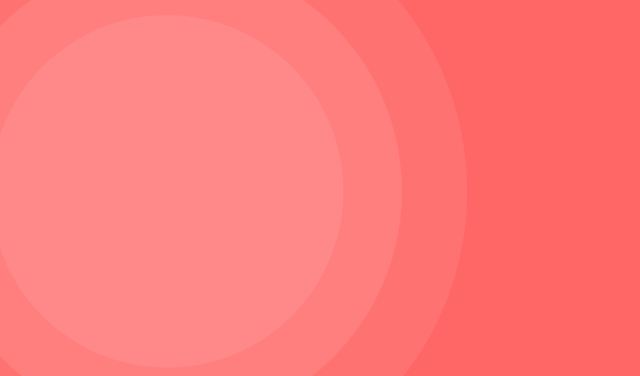
Reproduce this background procedurally as a WebGL 1 fragment shader.

```glsl
precision highp float;
// Three concentric translucent white discs over a flat coral background.

uniform vec2 u_resolution;

// Lengths are fractions of the canvas height.
#define CORAL vec3(1.0, 0.4, 0.4)
#define DISC_CENTER vec2(0.4444, 0.4911)
#define DISC_COUNT 3
#define INNER_RADIUS 0.4689
#define FIRST_GAP 0.1556
#define GAP_GROWTH 0.0177
#define DISC_OPACITY 0.08

// Antialiased coverage of a disc, one pixel wide at its edge.
float discCoverage(float distanceToCenter, float radius, float pixel) {
  return clamp(0.5 + (radius - distanceToCenter) / pixel, 0.0, 1.0);
}

void main() {
  float pixel = 1.0 / u_resolution.y;
  float distanceToCenter = length(gl_FragCoord.xy * pixel - DISC_CENTER);

  // Layer the discs, with the gap between rims widening outward.
  vec3 color = CORAL;
  float radius = INNER_RADIUS;
  float gap = FIRST_GAP;
  for (int i = 0; i < DISC_COUNT; i++) {
    float coverage = discCoverage(distanceToCenter, radius, pixel);
    color = mix(color, vec3(1.0), DISC_OPACITY * coverage);
    radius += gap;
    gap += GAP_GROWTH;
  }

  gl_FragColor = vec4(color, 1.0);
}
```
